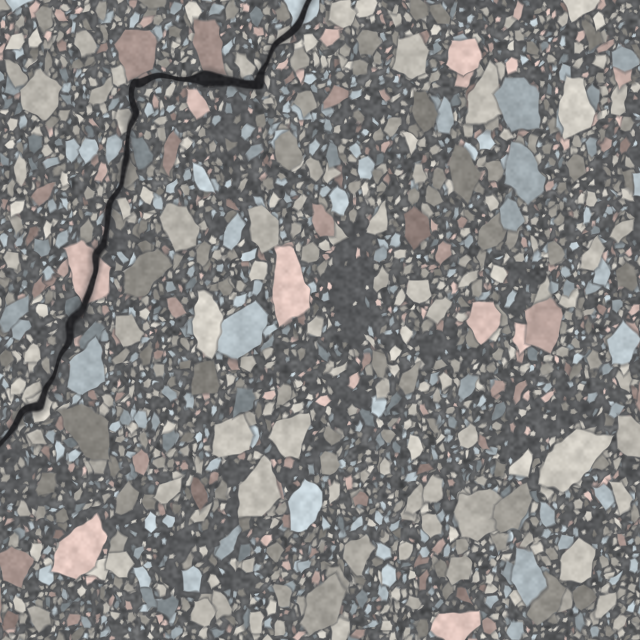
A WebGL 1 fragment shader for this texture:

```glsl
precision highp float;
uniform vec2 u_resolution;

const float TAU = 6.28319;
const vec3 BINDER = vec3(0.365, 0.37, 0.375);
const vec3 SHADOW = vec3(0.25, 0.255, 0.265);
const vec3 CRACK = vec3(0.13, 0.13, 0.14);
const vec3 CREAM = vec3(1.02, 1.0, 0.955);
const vec3 PINK = vec3(1.09, 0.96, 0.92);
const vec3 SLATE = vec3(0.94, 1.0, 1.03);

float hash(vec2 p, float seed) {
  return fract(sin(dot(p, vec2(127.1, 311.7)) + seed * 74.7) * 43758.55);
}

float noise(vec2 p, float seed) {
  vec2 i = floor(p);
  vec2 f = fract(p);
  f = f * f * (3.0 - 2.0 * f);
  float low = mix(hash(i, seed), hash(i + vec2(1.0, 0.0), seed), f.x);
  float high = mix(hash(i + vec2(0.0, 1.0), seed), hash(i + 1.0, seed), f.x);
  return mix(low, high, f.y);
}

mat2 rotation(float a) {
  return mat2(cos(a), sin(a), -sin(a), cos(a));
}

// Areas where bare binder hides most of the stones
float bareArea(vec2 p) {
  vec2 q = (p - vec2(0.55, 0.56)) / vec2(0.05, 0.11);
  float stain = 1.0 - smoothstep(0.5, 1.3, length(q));
  float patches = smoothstep(0.6, 0.85, noise(p * 11.0, 3.0));
  return max(stain, patches * 0.65);
}

// Angular chip: a polygon cut by randomly placed edges
float chipDistance(vec2 p, vec2 id, float radius, float seed) {
  float d = -1.0;
  for (int i = 0; i < 6; i++) {
    float k = float(i);
    float a = (k + 0.8 * hash(id, seed + k + 10.0)) * TAU / 6.0;
    float edge = radius * mix(0.72, 1.2, hash(id, seed + k + 20.0));
    d = max(d, dot(p, vec2(cos(a), sin(a))) - edge);
  }
  return d;
}

vec3 stoneColor(vec2 id, float seed) {
  float light = mix(0.49, 0.84, hash(id, seed + 5.0));
  float kind = hash(id, seed + 6.0);
  vec3 tint = mix(CREAM, SLATE, step(0.6, kind));
  tint = mix(tint, PINK, step(0.87, kind));
  return light * tint;
}

// One size of stones laid over the colour beneath
vec3 stoneLayer(vec3 color, vec2 uv, float cells, float density, float seed) {
  vec2 p = uv * cells;
  vec2 warp = vec2(noise(uv * 75.0, 31.0), noise(uv * 75.0, 32.0)) - 0.5;
  vec2 warped = p + warp * 0.006 * cells;
  for (int y = -1; y <= 1; y++) {
    for (int x = -1; x <= 1; x++) {
      vec2 id = floor(p) + vec2(float(x), float(y));
      vec2 jitter = vec2(hash(id, seed), hash(id, seed + 1.0));
      vec2 center = id + mix(vec2(0.18), vec2(0.82), jitter);
      float chance = density * (1.0 - 0.9 * bareArea(center / cells));
      if (hash(id, seed + 2.0) < chance) {
        float size = mix(0.19, 0.36, hash(id, seed + 3.0));
        float tilt = (hash(id, seed + 4.0) - 0.5) * 1.8 + 0.25;
        float stretch = mix(1.0, 1.8, hash(id, seed + 7.0));
        vec2 q = rotation(tilt) * (warped - center);
        q.y /= stretch;
        float d = chipDistance(q, id, size, seed) / cells;
        float rim = 1.0 - smoothstep(0.0, 0.0045, d);
        float cover = 1.0 - smoothstep(-0.0018, 0.0014, d);
        float mottle = noise(uv * 85.0, seed) - 0.5;
        vec3 stone = stoneColor(id, seed) * (1.0 + 0.14 * mottle);
        color = mix(color, SHADOW + 0.07, 0.5 * rim);
        color = mix(color, stone, cover);
      }
    }
  }
  return color;
}

float segmentDistance(vec2 p, vec2 a, vec2 b) {
  vec2 ab = b - a;
  return length(p - a - ab * clamp(dot(p - a, ab) / dot(ab, ab), 0.0, 1.0));
}

// Ragged crack running down the left side
float crackDistance(vec2 uv) {
  vec2 wobble = vec2(noise(uv * 28.0, 41.0), noise(uv * 28.0, 42.0)) - 0.5;
  vec2 p = uv + wobble * 0.022;
  float d = segmentDistance(p, vec2(0.50, 1.02), vec2(0.405, 0.874));
  d = min(d, segmentDistance(p, vec2(0.405, 0.874), vec2(0.215, 0.88)));
  d = min(d, segmentDistance(p, vec2(0.215, 0.88), vec2(0.167, 0.62)));
  d = min(d, segmentDistance(p, vec2(0.167, 0.62), vec2(0.06, 0.37)));
  return min(d, segmentDistance(p, vec2(0.06, 0.37), vec2(-0.02, 0.28)));
}

void main() {
  vec2 uv = gl_FragCoord.xy / u_resolution;

  // Grainy binder, darker in the bare areas
  float grain = noise(uv * 150.0, 51.0) * 0.6 + noise(uv * 70.0, 52.0) * 0.4;
  vec3 color = BINDER + (grain - 0.5) * 0.26;
  color = mix(color, SHADOW + 0.06 + grain * 0.05, 0.6 * bareArea(uv));

  // Grit to large chips
  color = stoneLayer(color, uv, 88.0, 0.72, 100.0);
  color = stoneLayer(color, uv, 46.0, 0.66, 200.0);
  color = stoneLayer(color, uv, 24.0, 0.55, 300.0);
  color = stoneLayer(color, uv, 11.5, 0.50, 400.0);

  // Crack with a soft dark margin
  float d = crackDistance(uv);
  float width = mix(0.001, 0.0065, noise(uv * 22.0, 61.0));
  color = mix(color, SHADOW, 0.45 * (1.0 - smoothstep(0.002, 0.016, d)));
  color = mix(color, CRACK, 0.95 * (1.0 - smoothstep(width - 0.001, width + 0.003, d)));

  color += (noise(uv * 210.0, 71.0) - 0.5) * 0.05;
  gl_FragColor = vec4(color, 1.0);
}
```
